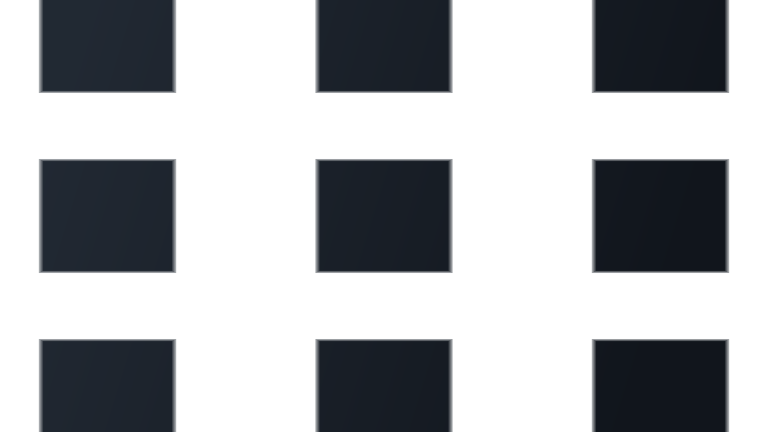
Write a Shadertoy shader that draws this pattern.

```glsl
const vec2 PERIOD = vec2(0.640, 0.4167);
const vec2 HALF_SIZE = vec2(0.1591, 0.1320);
const vec2 BEVEL = vec2(0.0110, 0.0060);

const vec3 PAPER = vec3(1.0);
const vec3 RIM = vec3(0.74, 0.75, 0.76);
const vec3 LIT_INK = vec3(0.130, 0.160, 0.200);
const vec3 DEEP_INK = vec3(0.065, 0.083, 0.110);

// Offset from the centre of the nearest cell
vec2 repeatCentered(vec2 p, vec2 period) {
    return (fract(p / period + 0.5) - 0.5) * period;
}

// Antialiased coverage of a box, one axis at a time
float boxCoverage(vec2 inset, float pixel) {
    vec2 cover = clamp(inset / pixel + 0.5, 0.0, 1.0);
    return cover.x * cover.y;
}

// 0 at the outer edge, 1 on the flat face, mitred at the corners
float bevelDepth(vec2 inset, vec2 width) {
    vec2 depth = clamp(inset / width, 0.0, 1.0);
    return min(depth.x, depth.y);
}

// Broad falloff of light from upper left to lower right
vec3 inkColor(vec2 p, vec3 lit, vec3 deep) {
    float falloff = 0.54 + 0.65 * p.x - 0.2 * p.y;
    return mix(lit, deep, clamp(falloff, 0.0, 1.0));
}

void mainImage(out vec4 fragColor, in vec2 fragCoord) {
    float pixel = 1.0 / iResolution.y;
    vec2 p = (fragCoord - 0.5 * iResolution.xy) * pixel;

    // Distance inside each side of the repeated box
    vec2 inset = HALF_SIZE - abs(repeatCentered(p, PERIOD));

    // Soft grey rim around a dark face
    vec3 ink = inkColor(p, LIT_INK, DEEP_INK);
    vec3 tile = mix(RIM, ink, bevelDepth(inset, BEVEL));

    vec3 color = mix(PAPER, tile, boxCoverage(inset, pixel));
    fragColor = vec4(color, 1.0);
}
```
